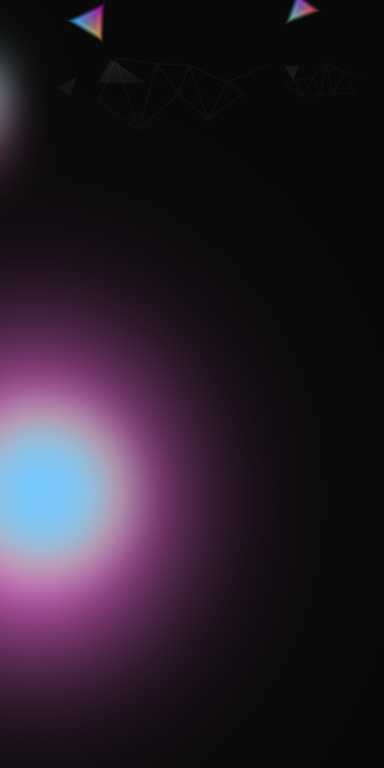
Reproduce this background procedurally as a Shadertoy shader.

```glsl
#define BASE_COLOR vec3(0.038, 0.037, 0.039)
#define ROSE_COLOR vec3(1.0, 0.41, 0.91)
#define CORE_COLOR vec3(0.47, 0.78, 1.0)
#define PALE_COLOR vec3(0.66, 0.76, 0.68)
#define GLOW_CENTER vec2(0.11, 0.719)
#define CORE_RADIUS 0.235
#define ROSE_FALLOFF 8.0
#define MESH_STEPS 8
#define MESH_GAIN 0.028
#define PRISM_BLUR 0.012

float hash(float n) {
    return fract(sin(n * 12.9898) * 43758.545);
}

float cross2(vec2 a, vec2 b) {
    return a.x * b.y - a.y * b.x;
}

float softSpot(vec2 p, vec2 center, vec2 size) {
    vec2 q = (p - center) / size;
    return exp(-dot(q, q));
}

float segmentDistance(vec2 p, vec2 a, vec2 b) {
    vec2 ab = b - a;
    float t = clamp(dot(p - a, ab) / dot(ab, ab), 0.0, 1.0);
    return length(p - a - ab * t);
}

// Negative inside, for either winding
float triangleDistance(vec2 p, vec2 a, vec2 b, vec2 c) {
    float winding = sign(cross2(b - a, c - a));
    vec3 edges = vec3(cross2(normalize(b - a), p - a),
                      cross2(normalize(c - b), p - b),
                      cross2(normalize(a - c), p - c)) * -winding;
    return max(edges.x, max(edges.y, edges.z));
}

// Zigzag of jittered nodes inside a box
vec2 meshNode(int i, vec2 low, vec2 high, float seed) {
    float n = float(i);
    float x = (n + 0.7 * hash(n + seed)) / float(MESH_STEPS + 2);
    float y = mix(mod(n, 2.0), hash(n * 1.7 + seed + 4.0), 0.55);
    return mix(low, high, vec2(x, y));
}

float wireMesh(vec2 p, vec2 low, vec2 high, float seed, float pixel) {
    float d = 1.0;
    for (int i = 0; i < MESH_STEPS; i++) {
        vec2 a = meshNode(i, low, high, seed);
        d = min(d, segmentDistance(p, a, meshNode(i + 1, low, high, seed)));
        d = min(d, segmentDistance(p, a, meshNode(i + 2, low, high, seed)));
    }
    return 1.0 - smoothstep(0.0, 0.001 + pixel, d);
}

float facet(vec2 p, vec2 a, vec2 b, vec2 c, float pixel) {
    return 1.0 - smoothstep(-pixel, pixel, triangleDistance(p, a, b, c));
}

// Blurred iridescent triangle: each channel leans its own way
vec3 addPrism(vec3 color, vec2 p, vec2 a, vec2 b, vec2 c) {
    float d = triangleDistance(p, a, b, c);
    vec2 q = (p - (a + b + c) / 3.0) / 0.045;
    vec3 lean = vec3(dot(q, vec2(0.96, -0.28)),
                     dot(q, vec2(-0.59, -0.81)),
                     dot(q, vec2(-0.8, 0.6)));
    vec3 tint = clamp(vec3(0.62, 0.48, 0.68) + 0.42 * lean, 0.05, 1.0);
    tint *= mix(0.8, 1.0, smoothstep(-0.02, -0.004, d));
    return mix(color, tint, 1.0 - smoothstep(-PRISM_BLUR, 0.5 * PRISM_BLUR, d));
}

void mainImage(out vec4 fragColor, in vec2 fragCoord) {
    // Canvas is 1 wide and 2 high
    vec2 p = fragCoord / iResolution.xy * vec2(1.0, 2.0);
    float pixel = 1.0 / iResolution.x;
    vec3 color = BASE_COLOR;

    // Faint wire mesh and facets
    float wires = wireMesh(p, vec2(0.25, 1.65), vec2(0.72, 1.85), 1.0, pixel);
    wires += 0.7 * wireMesh(p, vec2(0.74, 1.73), vec2(0.95, 1.84), 7.0, pixel);
    color += MESH_GAIN * wires;
    float shade = smoothstep(1.76, 1.85, p.y);
    color += (0.03 + 0.04 * shade) * facet(p, vec2(0.29, 1.845),
        vec2(0.38, 1.784), vec2(0.255, 1.786), pixel);
    color += 0.045 * facet(p, vec2(0.15, 1.773),
        vec2(0.2, 1.8), vec2(0.182, 1.75), pixel);
    color += 0.06 * facet(p, vec2(0.742, 1.828),
        vec2(0.779, 1.828), vec2(0.763, 1.792), pixel);

    // Dim glow on the upper left edge
    color += vec3(0.28, 0.34, 0.35) * softSpot(p, vec2(-0.03, 1.76), vec2(0.075, 0.11));
    color += vec3(0.22, 0.11, 0.17) * softSpot(p, vec2(-0.03, 1.65), vec2(0.085, 0.12));

    // Wide rose halo, then the pale to blue core
    vec2 halo = (p - GLOW_CENTER + vec2(0.025, 0.02)) / vec2(1.0, 1.1);
    color += ROSE_COLOR * exp(-ROSE_FALLOFF * dot(halo, halo));
    float r = length(p - GLOW_CENTER);
    vec3 core = mix(CORE_COLOR, PALE_COLOR, min(r * r / 0.04, 1.0));
    color = mix(color, core, exp(-pow(r / CORE_RADIUS, 4.0)));

    // Prisms along the top
    color = addPrism(color, p, vec2(0.18, 1.946), vec2(0.27, 1.99), vec2(0.265, 1.895));
    color = addPrism(color, p, vec2(0.773, 2.015), vec2(0.83, 1.972), vec2(0.748, 1.942));

    fragColor = vec4(clamp(color, 0.0, 1.0), 1.0);
}
```
